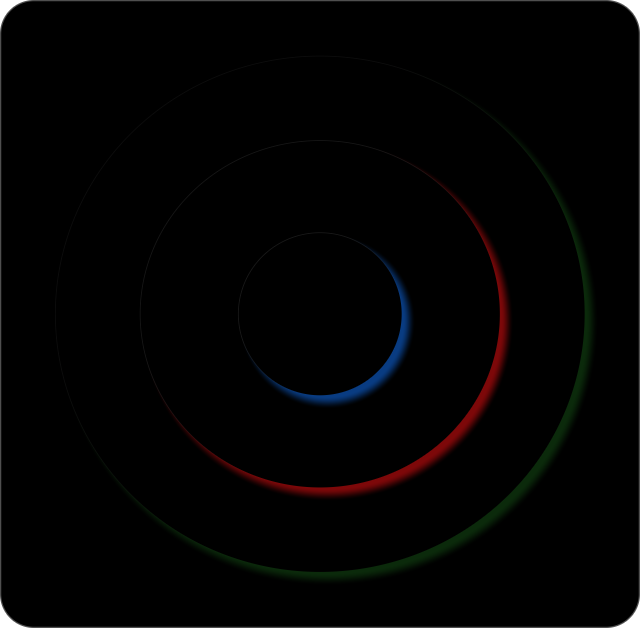
Write a WebGL 2 fragment shader that draws this background.

```glsl
#version 300 es
precision highp float;
// Black rounded panel with three concentric discs casting coloured crescent glows.

#define SHADOW_OFFSET vec2(0.0117, -0.0117)
#define SHADOW_BLUR 0.0098
#define CORNER_RADIUS 0.053
#define BORDER_WIDTH 0.00195
#define HAIRLINE_WIDTH 0.0012
#define BORDER_COLOR vec3(0.31)
#define PAGE_COLOR vec3(1.0)
#define GREEN_GLOW vec3(0.043, 0.165, 0.043)
#define RED_GLOW vec3(0.49, 0.03, 0.035)
#define BLUE_GLOW vec3(0.035, 0.235, 0.51)

uniform vec2 u_resolution;
out vec4 fragColor;

// Approximate signed distance to an axis-aligned ellipse.
float ellipseDistance(vec2 p, vec2 radii) {
    float k = length(p / radii);
    return k * (k - 1.0) / max(length(p / (radii * radii)), 1e-4);
}

float roundedBoxDistance(vec2 p, vec2 halfSize, float radius) {
    vec2 q = abs(p) - halfSize + radius;
    return length(max(q, 0.0)) + min(max(q.x, q.y), 0.0) - radius;
}

// Coverage of the inside of a shape, smoothed over one pixel.
float coverage(float dist, float pixel) {
    return clamp(0.5 - dist / pixel, 0.0, 1.0);
}

// Opaque black disc over its soft, offset shadow, with a faint rim.
vec3 drawDisc(vec3 base, vec2 p, vec2 radii, vec3 glow, float rim, float pixel) {
    float dist = ellipseDistance(p, radii);
    float shadowDist = ellipseDistance(p - SHADOW_OFFSET, radii);
    float shadow = 1.0 - smoothstep(-SHADOW_BLUR, SHADOW_BLUR, shadowDist);
    vec3 color = mix(base, glow, shadow);
    color *= 1.0 - coverage(dist, pixel);
    float hairline = coverage(abs(dist) - 0.5 * HAIRLINE_WIDTH, pixel);
    return color + rim * hairline * (1.0 - shadow);
}

void main() {
    // Centred coordinates, one unit per canvas width.
    float pixel = 1.0 / u_resolution.x;
    vec2 p = (gl_FragCoord.xy - 0.5 * u_resolution) * pixel;
    vec2 halfSize = 0.5 * u_resolution * pixel;

    // Discs from the largest to the smallest.
    vec3 color = vec3(0.0);
    color = drawDisc(color, p, vec2(0.4135, 0.403), GREEN_GLOW, 0.05, pixel);
    color = drawDisc(color, p, vec2(0.281, 0.271), RED_GLOW, 0.09, pixel);
    color = drawDisc(color, p, vec2(0.1276, 0.127), BLUE_GLOW, 0.1, pixel);

    // Panel border and the page beyond its corners.
    float panel = roundedBoxDistance(p, halfSize, CORNER_RADIUS);
    color = mix(BORDER_COLOR, color, coverage(panel + BORDER_WIDTH, pixel));
    color = mix(PAGE_COLOR, color, coverage(panel, pixel));
    fragColor = vec4(color, 1.0);
}
```
